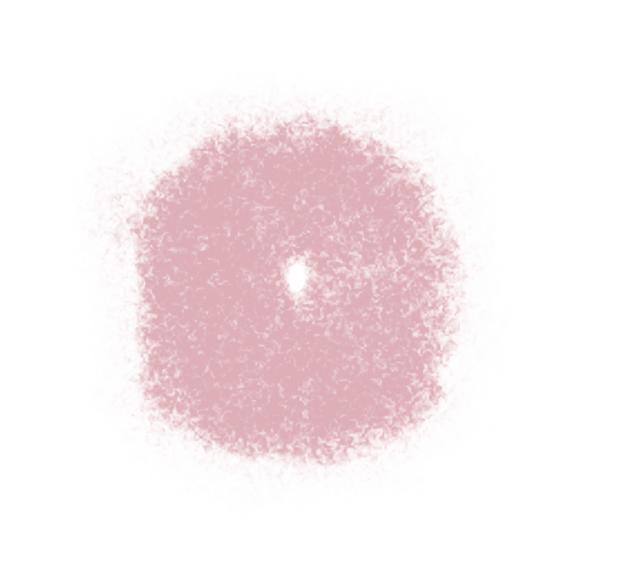
Write a Shadertoy shader that draws this background.

```glsl
// Soft rounded ring of dusty pink pigment, grainy and worn through on white.

float hash(vec2 cell) {
    vec3 q = fract(vec3(cell.xyx) * 0.1031);
    q += dot(q, q.yzx + 33.33);
    return fract((q.x + q.y) * q.z);
}

float noise(vec2 p) {
    vec2 cell = floor(p), f = fract(p);
    f = f * f * (3.0 - 2.0 * f);
    return mix(mix(hash(cell), hash(cell + vec2(1, 0)), f.x),
               mix(hash(cell + vec2(0, 1)), hash(cell + vec2(1, 1)), f.x), f.y);
}

float fbm(vec2 p) {
    float sum = 0.0, weight = 0.5;
    for (int i = 0; i < 4; i++) {
        sum += weight * noise(p);
        p = mat2(1.6, 1.2, -1.2, 1.6) * p + 17.3;
        weight *= 0.5;
    }
    return sum / 0.9375;
}

// Bell-shaped falloff around a centre
float blob(vec2 p, vec2 center, vec2 size) {
    vec2 q = (p - center) / size;
    return exp(-dot(q, q));
}

void mainImage(out vec4 fragColor, in vec2 fragCoord) {
    vec2 uv = fragCoord / iResolution.y;
    vec2 p = uv - vec2(0.5 * iResolution.x / iResolution.y - 0.043, 0.496);

    // Rounded-square radius with a ragged rim
    vec2 q = pow(abs(p) / vec2(0.265, 0.275), vec2(2.6));
    float radius = pow(q.x + q.y, 1.0 / 2.6);
    radius += 0.16 * (fbm(uv * 16.0) - 0.5);

    // Pigment density: body, wide faint halo and stray dust
    float density = 3.6 * smoothstep(1.1, 0.78, radius);
    density += 0.16 * exp(-pow(max(radius - 0.85, 0.0) / 0.28, 2.0));
    density += 0.1 * blob(p, vec2(-0.30, 0.14), vec2(0.05, 0.08));
    density += 0.12 * blob(p, vec2(-0.21, -0.21), vec2(0.06, 0.04));
    density += 0.12 * blob(p, vec2(0.02, 0.28), vec2(0.15, 0.035));

    // Worn areas: right side, and speckles beside the hole
    density *= 1.0 - 0.6 * blob(p, vec2(0.24, 0.0), vec2(0.09, 0.20));
    density *= 1.0 - 0.62 * blob(p, vec2(0.06, 0.045), vec2(0.10, 0.085));
    density *= 1.0 - 0.5 * blob(p, vec2(0.015, -0.03), vec2(0.035, 0.035));
    density *= 1.0 - min(1.0, 1.35 * blob(p, vec2(0.003, 0.026), vec2(0.024, 0.040)));

    // Fine clumped grain, absorbed exponentially like layered dust
    vec2 warp = vec2(noise(uv * 90.0), noise(uv * 90.0 + 41.7));
    float grain = 0.65 * noise(uv * 150.0 + warp * 1.5)
                + 0.35 * noise(uv * 260.0 + 9.1);
    float clump = exp(3.6 * (grain - 0.48) + 1.2 * (fbm(uv * 40.0) - 0.5));
    float ink = 1.0 - exp(-density * clump);

    vec3 dustyPink = vec3(0.870, 0.685, 0.715);
    fragColor = vec4(mix(vec3(1.0), dustyPink, ink), 1.0);
}
```
